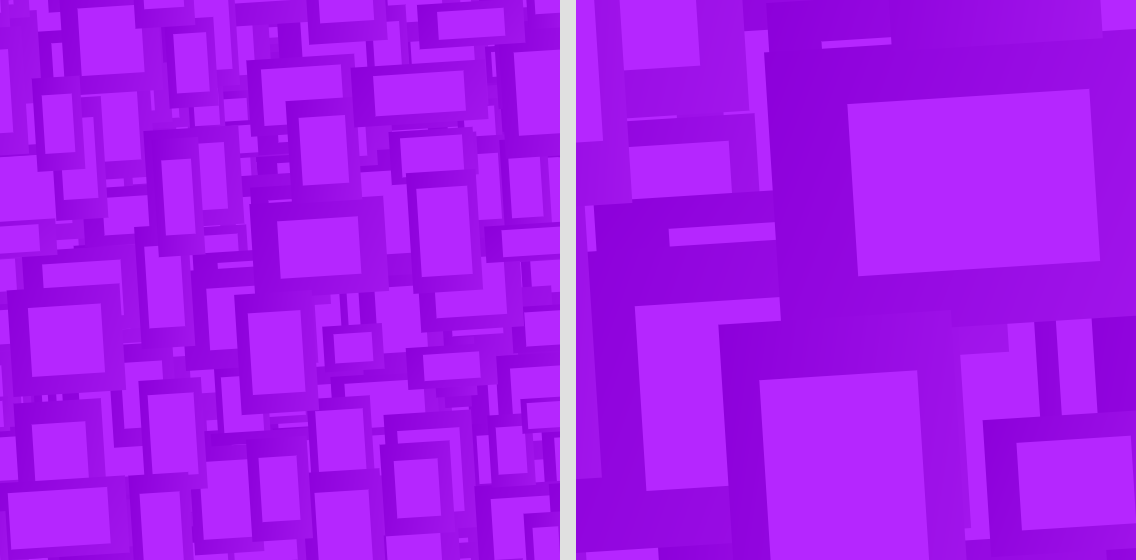
Left, the full canvas; right, a detail of the centre.
Give the GLSL for this background, as a WebGL 1 fragment shader.

```glsl
precision highp float;

uniform vec2 u_resolution;

vec3 hash3(float n) {
    return fract(sin(n * vec3(12.99, 78.23, 39.35) + vec3(1.7, 4.1, 2.9)) * 4375.85);
}

// Soft coverage of an axis-aligned box, one pixel wide at its edges
float boxCoverage(vec2 q, vec2 halfSize, float pixel) {
    vec2 inside = halfSize - abs(q);
    return clamp(min(inside.x, inside.y) / pixel + 0.5, 0.0, 1.0);
}

void main() {
    vec2 uv = gl_FragCoord.xy / u_resolution;
    float pixel = 1.0 / min(u_resolution.x, u_resolution.y);

    const float tilt = 0.063;
    mat2 untilt = mat2(cos(tilt), -sin(tilt), sin(tilt), cos(tilt));

    vec3 frameDark = vec3(0.55, 0.0, 0.855);
    vec3 frameLight = vec3(0.635, 0.085, 0.925);
    vec3 panel = vec3(0.71, 0.15, 1.0);

    vec3 color = vec3(0.0);
    float remaining = 1.0;

    // Framed panels, composited from the topmost one downwards
    for (int i = 0; i < 220; i++) {
        float id = float(i);
        vec3 shape = hash3(id + 1.0);
        vec2 jitter = (hash3(id + 301.0).xy - 0.5) * 0.13;

        // Evenly spread centres; offsets wrap around the canvas
        vec2 center = id * vec2(0.75488, 0.56984) + jitter;
        vec2 q = untilt * (fract(uv - center + 0.5) - 0.5);

        vec2 halfSize = mix(vec2(0.03), vec2(0.123), shape.xy);
        float outer = boxCoverage(q, halfSize, pixel);
        if (outer > 0.0) {
            float inset = mix(0.24, 0.4, shape.z);
            float inner = boxCoverage(q, halfSize * (1.0 - inset), pixel);

            // Frame brightens from upper left to lower right
            vec2 t = q / halfSize * 0.5;
            float shade = clamp(0.5 + 0.75 * t.x - 0.25 * t.y, 0.0, 1.0);
            vec3 layer = mix(mix(frameDark, frameLight, shade), panel, inner);

            color += remaining * outer * layer;
            remaining *= 1.0 - outer;
        }
        if (remaining < 0.004) break;
    }

    color += remaining * mix(frameDark, frameLight, 0.5);
    gl_FragColor = vec4(color, 1.0);
}
```
